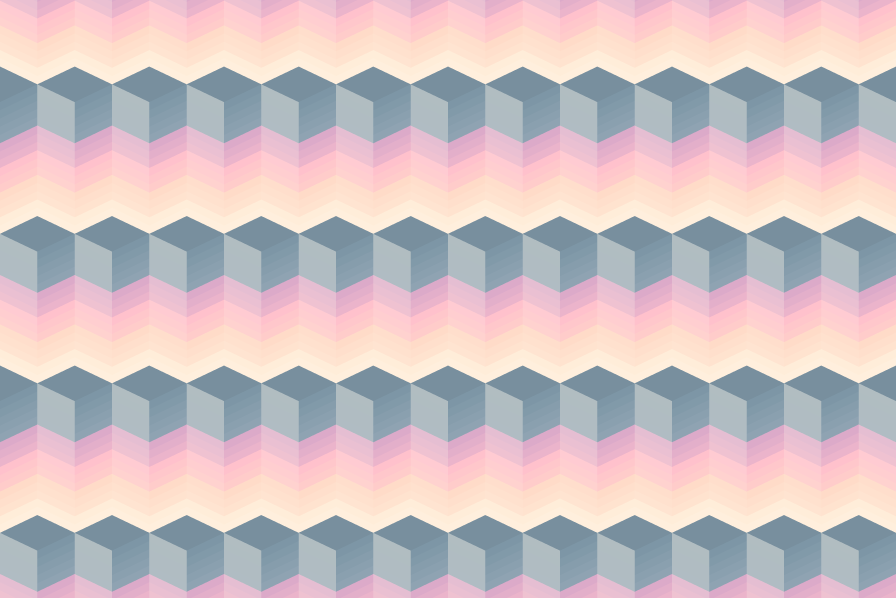
Write a WebGL 2 fragment shader that draws this pattern.

```glsl
#version 300 es
precision highp float;
// Staggered rows of isometric prisms whose sides fade in bands from slate to cream.

uniform vec2 u_resolution;
out vec4 fragColor;

// Colour of one of the 16 bands on a side, 0 at the top
vec3 bandColor(float band, bool rightSide) {
    vec3 ivory = vec3(1.0, 0.97, 0.92);
    vec3 tones[5] = vec3[5](
        vec3(0.86, 0.665, 0.79),  // orchid
        vec3(1.0, 0.755, 0.80),   // rose
        vec3(1.0, 0.86, 0.785),   // peach
        vec3(1.0, 0.93, 0.85),    // cream
        ivory);

    vec3 color;
    if (band < 5.0) {
        color = mix(vec3(0.49, 0.59, 0.65), vec3(0.56, 0.64, 0.70), band / 4.0);
    } else {
        float ramp = (band - 5.0) / 3.0 + 0.01;
        int tone = int(ramp);
        color = mix(tones[tone], tones[tone + 1], 0.65 * fract(ramp));
    }
    // The left side catches more light near its top
    return rightSide ? color : mix(color, ivory, 0.4 * (1.0 - band / 15.0));
}

vec3 prisms(vec2 uv) {
    float slant = 0.119;
    float x = uv.x * 12.0;
    float y = (1.0 - uv.y) * 4.0 - 0.445;

    // Distance from the front edge: 0 on it, 1 at the side corners
    float row = floor(y);
    float side = abs(fract(x - 0.5 * row + 0.5) - 0.5) * 2.0;
    y -= row;

    // Above the roof line, the prism of the row behind shows
    if (y < slant * side) {
        row -= 1.0;
        y += 1.0;
        side = 1.0 - side;
    }

    float depth = y - slant * (2.0 - side);
    if (depth < 0.0) return vec3(0.47, 0.56, 0.62);

    float band = min(floor(depth / (1.0 - slant) * 16.0), 15.0);
    return bandColor(band, fract(x - 0.5 * row) < 0.5);
}

void main() {
    // Average a 4 x 4 grid of samples for smooth edges
    vec3 sum = vec3(0.0);
    for (int i = 0; i < 16; i++) {
        vec2 offset = (vec2(i % 4, i / 4) + 0.5) / 4.0 - 0.5;
        sum += prisms((gl_FragCoord.xy + offset) / u_resolution);
    }
    fragColor = vec4(sum / 16.0, 1.0);
}
```
